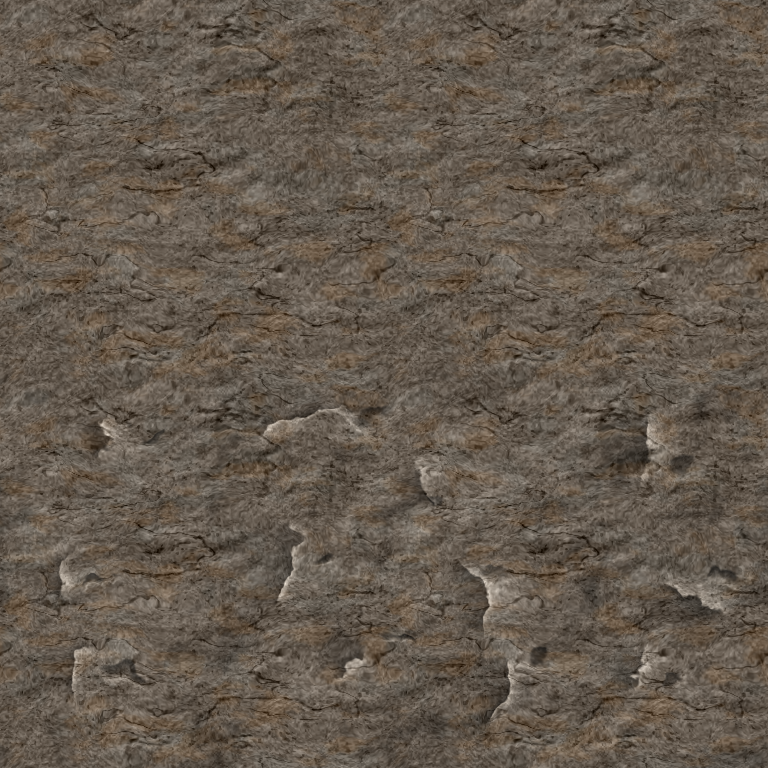
This texture is drawn by a Shadertoy shader. Its source:

```glsl
float hash(vec2 p) {
    return fract(sin(dot(p, vec2(127.1, 311.7))) * 43758.5453);
}

// Value noise that repeats after the given number of cells
float noise(vec2 uv, vec2 cells) {
    vec2 p = uv * cells, i = floor(p), f = fract(p);
    f = f * f * (3.0 - 2.0 * f);
    vec2 a = mod(i, cells), b = mod(i + 1.0, cells);
    return mix(mix(hash(a), hash(vec2(b.x, a.y)), f.x),
               mix(hash(vec2(a.x, b.y)), hash(b), f.x), f.y);
}

float fbm(vec2 uv, vec2 cells) {
    float sum = 0.0, amp = 0.5;
    for (int i = 0; i < 5; i++) {
        sum += amp * noise(uv, cells);
        uv += vec2(0.137, 0.291);
        cells *= 2.0;
        amp *= 0.5;
    }
    return sum / 0.97;
}

mat2 rotate(float a) {
    return mat2(cos(a), sin(a), -sin(a), cos(a));
}

// Layered stone: brightness offset around the base colour
float stoneTone(vec2 uv) {
    float tone = 0.09 * (fbm(uv, vec2(5, 9)) - 0.5);
    tone += 0.13 * (fbm(uv + 0.43, vec2(12, 33)) - 0.5);

    // Rough relief lit from above
    vec2 lightStep = vec2(-0.003, 0.005);
    tone += 0.62 * (fbm(uv, vec2(17, 27)) - fbm(uv + lightStep, vec2(17, 27)));

    // Grains and pores
    tone += 0.09 * (noise(uv, vec2(91, 117)) - 0.5);
    tone += 0.16 * (noise(uv + 0.3, vec2(223, 237)) - 0.5);
    float porous = smoothstep(0.4, 0.6, fbm(uv + 0.7, vec2(9, 13)));
    tone -= 0.12 * porous * (1.0 - smoothstep(0.12, 0.28, noise(uv, vec2(107, 139))));

    // Broken cracks with a pale lower lip
    for (int i = 0; i < 3; i++) {
        float k = float(i);
        vec2 cells = vec2(2.0 + k, 5.0 + 3.0 * k), q = uv + 0.23 * k;
        float level = fbm(q, cells) - 0.5;
        float lip = fbm(q + vec2(0.0, 0.009), cells) - 0.5;
        float broken = smoothstep(0.5, 0.62, fbm(q + 0.61, vec2(5, 8)));
        tone -= 0.16 * broken * (1.0 - smoothstep(0.002, 0.018, abs(level)));
        tone += 0.05 * broken * (1.0 - smoothstep(0.002, 0.018, abs(lip)));
    }
    return tone;
}

// Worn ridges and hollows: x is pale light, y is shadow
vec2 erosion(vec2 p) {
    vec2 warp = vec2(fbm(p, vec2(17)), fbm(p + 0.4, vec2(17))) - 0.5;
    vec2 q = p + 0.09 * warp;
    vec2 shade = vec2(0);
    float patchy = smoothstep(0.3, 0.6, fbm(p + 0.2, vec2(23)));

    for (int i = 0; i < 12; i++) {
        float k = float(i);
        vec2 jitter = vec2(hash(vec2(k, 3.1)), hash(vec2(k, 8.7)));
        vec2 centre = (vec2(mod(k, 4.0), floor(k / 4.0)) + 0.2 + 0.6 * jitter)
                      * vec2(0.25, 0.155) + vec2(0.0, 0.02);
        float size = hash(vec2(k, 5.3));

        // Curved ridge, sharp on its shadowed side, with a pale halo
        vec2 r = rotate(2.2 * (jitter.y - 0.5)) * (q - centre);
        float reach = mix(0.03, 0.085, size);
        float d = r.x + 6.0 * (jitter.x - 0.5) * r.y * r.y;
        float taper = 1.0 - smoothstep(0.3, 1.0, abs(r.y) / reach);
        float side = smoothstep(-0.002, 0.003, d);
        float fall = exp(-max(d, 0.0) / 0.007);
        shade.x += taper * side * (0.85 * fall * patchy + 0.28 * exp(-max(d, 0.0) / 0.03));
        shade.y += 0.42 * taper * (1.0 - side) * exp(min(d, 0.0) / 0.025);

        // Hollow with a dark roof and a lit floor edge
        vec2 h = q - centre - 0.07 * (jitter.yx - 0.5) - vec2(0.04, 0.015);
        h = rotate(jitter.x - 0.5) * h / mix(0.009, 0.026, size * size);
        float bowl = length(h * vec2(0.65, 1.3));
        float inside = 1.0 - smoothstep(0.5, 1.1, bowl);
        shade.y += inside * (0.42 + 0.35 * clamp(h.y, -1.0, 1.0));
        shade.x += 0.4 * patchy * exp(-pow((bowl - 1.25) / 0.25, 2.0)) * smoothstep(0.1, 1.0, -h.y);
    }

    // Cloudy pale wear and smudged shadow
    float swell = fbm(q, vec2(9)) - fbm(q + vec2(-0.014, 0.016), vec2(9));
    shade.x += 1.7 * patchy * max(swell - 0.03, 0.0);
    shade.y += 1.9 * max(-swell - 0.02, 0.0);
    return shade;
}

void mainImage(out vec4 fragColor, in vec2 fragCoord) {
    vec2 p = fragCoord / iResolution.xy;

    // The wall repeats twice each way
    vec2 wall = p * 2.0;
    wall += 0.07 * (vec2(fbm(wall, vec2(6, 7)), fbm(wall + 0.37, vec2(6, 7))) - 0.5);

    float tone = stoneTone(wall);
    vec3 color = vec3(0.402, 0.361, 0.318) + tone;

    // Rust stains and grey-green lichen
    float rust = smoothstep(0.52, 0.74, fbm(wall + 0.19, vec2(13, 23)));
    float lichen = smoothstep(0.52, 0.7, fbm(wall + 0.83, vec2(13, 19)));
    color += rust * vec3(0.03, 0.0, -0.03);
    color += lichen * vec3(0.01, 0.022, 0.027);

    // Erosion covers the lower half only
    float edge = p.y + 0.12 * (fbm(p, vec2(6)) - 0.5);
    float eroded = 1.0 - smoothstep(0.44, 0.54, edge);
    vec2 shade = eroded * erosion(p);
    color *= 1.0 - min(shade.y, 0.72);
    color = mix(color, vec3(0.8, 0.76, 0.71) + 1.2 * tone, min(shade.x, 0.9));

    fragColor = vec4(clamp(color, 0.0, 1.0), 1.0);
}
```
